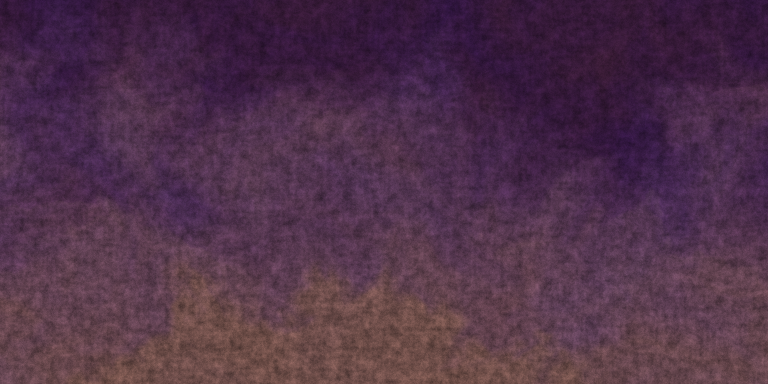
This texture is drawn by a WebGL 1 fragment shader. Its source:

```glsl
precision highp float;
// Weathered painted dusk sky: dark plum above, dusty mauve below, an ochre bank at the foot.
// A vertical tone ramp is disturbed by warped gradient noise and billowed cloud edges,
// then tinted in broad patches and covered with fine paper grain.

#define CLOUD_SCALE 1.9
#define CLOUD_DEPTH 0.62
#define WARP_AMOUNT 0.30
#define BANK_LIGHT 0.20
#define TINT_AMOUNT 0.75
#define OCHRE_AMOUNT 0.78
#define GRAIN_SCALE 27.0
#define GRAIN_DEPTH 0.46
#define WEAVE_DEPTH 0.10

uniform vec2 u_resolution;

const vec3 DARK_PLUM = vec3(0.205, 0.095, 0.230);
const vec3 PLUM = vec3(0.280, 0.160, 0.290);
const vec3 MAUVE = vec3(0.330, 0.210, 0.312);
const vec3 DUSTY_ROSE = vec3(0.372, 0.250, 0.328);
const vec3 RUSSET = vec3(0.395, 0.272, 0.305);
const vec3 OCHRE = vec3(0.445, 0.315, 0.280);

// Unit gradient for a lattice point
vec2 gradientAt(vec2 cell) {
  vec3 q = fract(cell.xyx * vec3(0.1031, 0.1030, 0.0973));
  q += dot(q, q.yzx + 33.33);
  float angle = 6.28318 * fract((q.x + q.y) * q.z);
  return vec2(cos(angle), sin(angle));
}

// Gradient noise, about -0.7 to 0.7
float noise(vec2 p) {
  vec2 i = floor(p);
  vec2 f = p - i;
  vec2 u = f * f * f * (f * (f * 6.0 - 15.0) + 10.0);
  vec2 e = vec2(1.0, 0.0);
  float a = dot(gradientAt(i), f);
  float b = dot(gradientAt(i + e), f - e);
  float c = dot(gradientAt(i + e.yx), f - e.yx);
  float d = dot(gradientAt(i + e.xx), f - e.xx);
  return mix(mix(a, b, u.x), mix(c, d, u.x), u.y);
}

// Rotated octaves; rough sets how strong the fine ones are
float fbm(vec2 p, float rough) {
  float sum = 0.0;
  float amp = 0.55;
  for (int i = 0; i < 5; i++) {
    sum += amp * noise(p);
    p = mat2(1.6, 1.2, -1.2, 1.6) * p + 17.3;
    amp *= rough;
  }
  return sum;
}

// Rounded lobes for cloud outlines
float billow(vec2 p) {
  return abs(noise(p)) + 0.5 * abs(noise(p * 2.1 + 5.2)) + 0.25 * abs(noise(p * 4.3 + 9.7));
}

// Cloud banks with a crisp upper edge that fades downwards
float cloudBanks(vec2 p) {
  float light = 0.0;
  for (int i = 0; i < 4; i++) {
    float k = float(i);
    float top = 0.24 + 0.22 * k + 0.30 * noise(vec2(p.x * 1.7, k * 7.3 + 0.4));
    float depth = top - p.y + 0.20 * billow(p * 5.0 + k * 11.0);
    float patchy = smoothstep(-0.15, 0.30, noise(p * 1.6 + k * 9.1));
    light += patchy * smoothstep(0.0, 0.035, depth) * exp(-6.0 * max(depth, 0.0));
  }
  return light;
}

vec3 skyRamp(float tone) {
  vec3 c = mix(DARK_PLUM, PLUM, smoothstep(0.04, 0.30, tone));
  c = mix(c, MAUVE, smoothstep(0.26, 0.52, tone));
  c = mix(c, DUSTY_ROSE, smoothstep(0.48, 0.76, tone));
  return mix(c, RUSSET, smoothstep(0.74, 0.96, tone));
}

void main() {
  vec2 p = gl_FragCoord.xy / u_resolution.y;

  // Warped cloud mass over the vertical fall of light
  vec2 warp = vec2(fbm(p * 2.3 + 3.1, 0.5), fbm(p * 2.3 + 41.7, 0.5));
  vec2 q = p + WARP_AMOUNT * warp;
  float cloud = fbm(q * CLOUD_SCALE + 12.6, 0.58);
  float tone = 0.97 - 0.95 * p.y + 0.14 * (1.0 - p.x) * p.y;
  tone += CLOUD_DEPTH * cloud + BANK_LIGHT * (cloudBanks(q) - 0.35);
  vec3 color = skyRamp(tone);

  // Broad warm and violet stains
  float stain = fbm(q * 2.7 + 63.0, 0.6);
  color += TINT_AMOUNT * stain * vec3(0.070, 0.045, -0.075);

  // Ochre bank with a lobed rim
  float rim = 1.0 - length((q - vec2(0.78, -0.06)) / vec2(0.66, 0.29));
  rim += 0.35 * billow(p * 6.0 + 2.7) + 0.7 * cloud - 0.10;
  color = mix(color, OCHRE, OCHRE_AMOUNT * smoothstep(-0.02, 0.24, rim));

  // Paper grain and a faint upright and level weave
  float grain = fbm(p * GRAIN_SCALE, 0.82);
  float weave = noise(p * vec2(95.0, 14.0)) + noise(p * vec2(14.0, 95.0) + 31.0);
  color *= 1.0 + GRAIN_DEPTH * grain + WEAVE_DEPTH * weave;

  gl_FragColor = vec4(clamp(color, 0.0, 1.0), 1.0);
}
```
